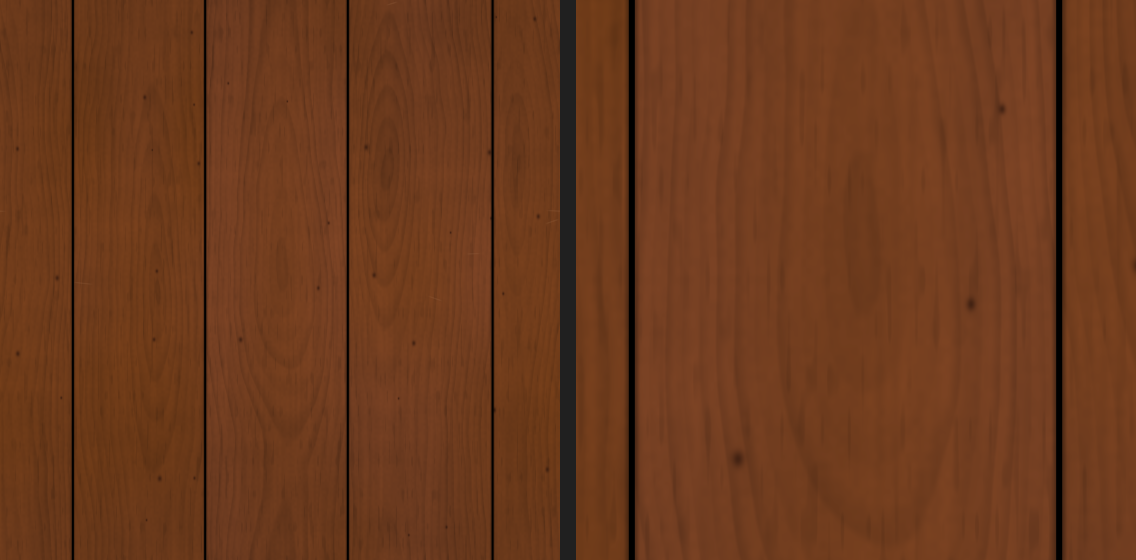
Left: the whole. Right: its middle third, enlarged.
Write a WebGL 1 fragment shader that draws this texture.

```glsl
precision highp float;
// Walnut panelling: four full-height planks, slightly unequal in width, parted by
// black grooves. Each plank bends its growth rings around one long oval eye;
// periodic noise adds fibres, pores, specks and sheen, so the tile wraps.
uniform vec2 u_resolution;

const float PI = 3.14159265;
const vec4 SEAM_X = vec4(0.1300, 0.3665, 0.6210, 0.8796);
const float SEAM_HALF = 0.0018;
const float SEAM_SHADE = 0.0035;

// One component per plank; the first plank wraps round the tile edge.
const vec4 EYE_X = vec4(0.917, 0.285, 0.508, 0.697);
const vec4 EYE_Y = vec4(0.71, 0.48, 0.52, 0.70);
const vec4 EYE_DARK = vec4(0.11, 0.04, 0.07, 0.12);
const vec4 ROSINESS = vec4(0.40, 0.12, 0.80, 0.72);
const float EYE_STRETCH = 0.21;
const float RING_DENSITY = 88.0;

const vec3 GOLDEN_BROWN = vec3(0.415, 0.220, 0.088);
const vec3 ROSY_BROWN = vec3(0.437, 0.236, 0.128);
const vec3 SPECK_BROWN = vec3(0.17, 0.08, 0.045);
const vec3 SCRATCH_TAN = vec3(0.60, 0.40, 0.26);

float hash(vec2 p) {
  vec3 q = fract(vec3(p.xyx) * 0.1031);
  q += dot(q, q.yzx + 33.33);
  return fract((q.x + q.y) * q.z);
}

// Value noise over the unit tile with a whole number of cells per side.
float noise(vec2 uv, vec2 cells, float seed) {
  vec2 p = uv * cells;
  vec2 i = floor(p);
  vec2 f = p - i;
  f = f * f * (3.0 - 2.0 * f);
  vec2 a = mod(i, cells) + seed;
  vec2 b = mod(i + 1.0, cells) + seed;
  return mix(mix(hash(a), hash(vec2(b.x, a.y)), f.x),
             mix(hash(vec2(a.x, b.y)), hash(b), f.x), f.y);
}

float signedNoise(vec2 uv, vec2 cells, float seed) {
  return noise(uv, cells, seed) * 2.0 - 1.0;
}

float pick(vec4 values, float index) {
  return dot(values, vec4(equal(vec4(0.0, 1.0, 2.0, 3.0), vec4(index))));
}

vec2 wrapDelta(vec2 d) { return fract(d + 0.5) - 0.5; }

// Small dark knots, at most one per grid cell.
float specks(vec2 uv, vec2 cells, float density) {
  vec2 id = mod(floor(uv * cells), cells);
  vec2 centre = 0.25 + 0.5 * vec2(hash(id + 11.0), hash(id + 47.0));
  vec2 d = (fract(uv * cells) - centre) / cells;
  float size = mix(0.0012, 0.0036, hash(id + 83.0));
  float present = step(hash(id + 131.0), density);
  return present * exp(-dot(d * vec2(1.0, 0.7), d * vec2(1.0, 0.7)) / (size * size));
}

// A few short pale scratches lying across the grain.
float scratches(vec2 uv, float pixel) {
  float cover = 0.0;
  for (int i = 0; i < 6; i++) {
    float k = float(i) * 7.0 + 3.0;
    vec2 d = wrapDelta(uv - vec2(hash(vec2(k, 2.0)), hash(vec2(k, 9.0))));
    float angle = mix(-0.5, 0.4, hash(vec2(k, 15.0)));
    vec2 along = vec2(cos(angle), sin(angle));
    float reach = mix(0.008, 0.022, hash(vec2(k, 21.0)));
    float across = abs(dot(d, vec2(-along.y, along.x)));
    float line = 1.0 - smoothstep(0.0003, 0.0003 + pixel, across);
    cover += line * (1.0 - smoothstep(0.4 * reach, reach, abs(dot(d, along))));
  }
  return min(cover, 1.0);
}

void main() {
  vec2 uv = gl_FragCoord.xy / u_resolution;
  float pixel = 1.0 / min(u_resolution.x, u_resolution.y);

  // Plank index and distance to the nearest groove
  float plank = mod(dot(step(SEAM_X, vec4(uv.x)), vec4(1.0)), 4.0);
  vec4 gaps = abs(fract(uv.x - SEAM_X + 0.5) - 0.5);
  float gap = min(min(gaps.x, gaps.y), min(gaps.z, gaps.w));
  float seed = plank * 37.0 + 5.0;

  // Ring field: long ovals about the eye, running straight towards the sides
  vec2 d = wrapDelta(uv - vec2(pick(EYE_X, plank), pick(EYE_Y, plank)));
  d.x += 0.012 * signedNoise(uv, vec2(9.0, 5.0), seed);
  d.x += 0.003 * signedNoise(uv, vec2(24.0, 18.0), seed);
  float radius = length(vec2(d.x, EYE_STRETCH * sin(PI * d.y) / PI));
  float phase = radius * RING_DENSITY + 1.3 * signedNoise(uv, vec2(12.0, 4.0), seed + 9.0);
  float ring = fract(phase);
  float ringLine = smoothstep(0.25, 0.82, ring) * (1.0 - smoothstep(0.82, 1.0, ring));
  ringLine *= mix(0.25, 1.0, hash(vec2(floor(phase), seed)));

  // Fibres, pores and sheen
  float fibre = signedNoise(uv, vec2(210.0, 7.0), seed) + 0.8 * signedNoise(uv, vec2(85.0, 3.0), seed);
  float pores = smoothstep(0.70, 0.95, noise(uv, vec2(250.0, 34.0), seed));
  float sheen = signedNoise(uv, vec2(13.0, 32.0), seed) + signedNoise(uv, vec2(7.0, 6.0), seed);
  float grit = signedNoise(uv, vec2(256.0, 190.0), seed);
  float eye = exp(-radius * radius / 0.00022) * pick(EYE_DARK, plank);

  float light = 1.025 - 0.045 * cos(2.0 * PI * uv.y);
  light += 0.030 * fibre + 0.022 * sheen + 0.018 * grit;
  light -= 0.10 * ringLine + 0.08 * pores + eye;

  float rosy = pick(ROSINESS, plank) + 0.4 * signedNoise(uv, vec2(8.0, 4.0), seed + 21.0);
  vec3 color = mix(GOLDEN_BROWN, ROSY_BROWN, clamp(rosy, 0.0, 1.0)) * light;

  // Wear, then the grooves
  color = mix(color, SPECK_BROWN, 0.65 * specks(uv, vec2(13.0, 9.0), 0.3));
  color = mix(color, SCRATCH_TAN, 0.22 * scratches(uv, pixel));
  color *= mix(0.72, 1.0, smoothstep(SEAM_HALF, SEAM_HALF + SEAM_SHADE, gap));
  color *= smoothstep(-0.5 * pixel, 0.5 * pixel, gap - SEAM_HALF);
  gl_FragColor = vec4(color, 1.0);
}
```
